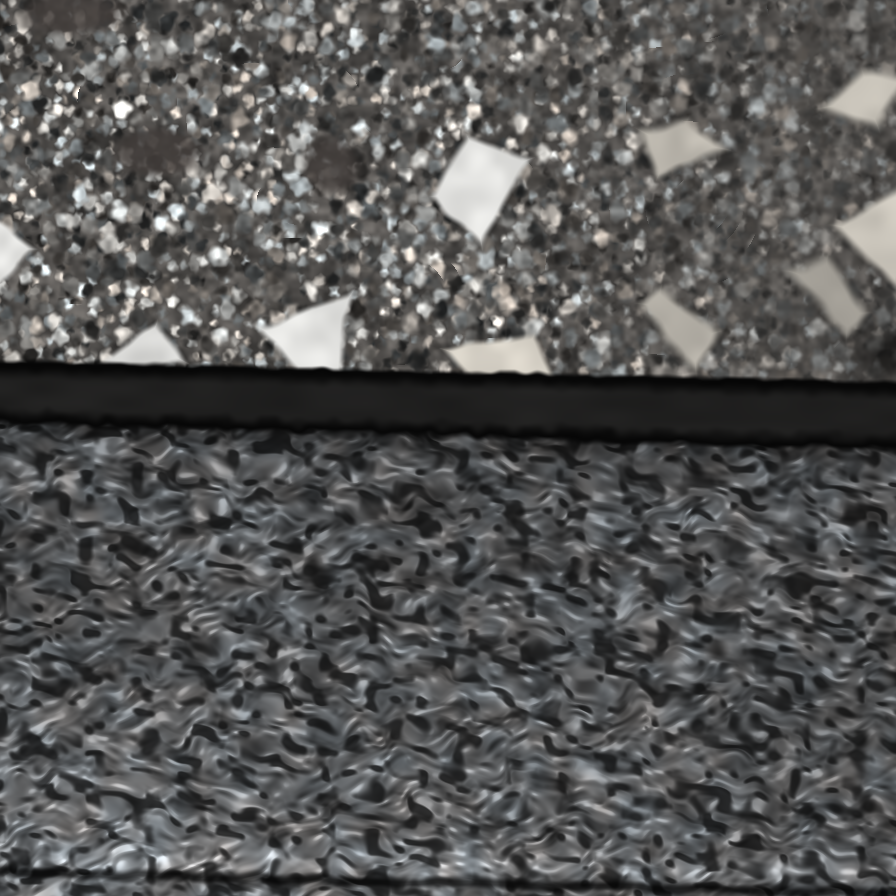
Write a three.js fragment shader that draws this texture.

```glsl
// Speckled stone with pale chips above a dark tilted strip and a woven carpet.
// Grains are jittered cells, chips are convex quads, and fibres are layers
// of short, slanted value noise broken by dark pits.
varying vec2 vUv;

float hash(vec2 p) {
  return fract(sin(dot(p, vec2(127.1, 311.7))) * 43758.5453);
}

float noise(vec2 p) {
  vec2 i = floor(p), f = fract(p);
  f = f * f * (3.0 - 2.0 * f);
  return mix(mix(hash(i), hash(i + vec2(1, 0)), f.x),
             mix(hash(i + vec2(0, 1)), hash(i + vec2(1, 1)), f.x), f.y);
}

float edgeSide(vec2 p, vec2 a, vec2 b) {
  vec2 e = normalize(b - a);
  return dot(p - a, vec2(-e.y, e.x));
}

// Lays one convex chip, corners clockwise, over the stone.
void chip(inout vec3 col, vec2 p, vec2 a, vec2 b, vec2 c, vec2 d, vec3 tint, float blur) {
  float dist = max(max(edgeSide(p, a, b), edgeSide(p, b, c)),
                   max(edgeSide(p, c, d), edgeSide(p, d, a))) - 0.002;
  float shade = 0.94 + 0.12 * noise(p * 45.0);
  col *= 1.0 - 0.2 * smoothstep(0.012, 0.0, dist);
  col = mix(col, tint * shade, smoothstep(blur, -blur, dist));
}

// Scattered rounded grains with random size, tone and tint.
vec3 grains(vec3 col, vec2 p, float density, float blur, float gain) {
  vec2 cell = floor(p);
  for (int y = -1; y <= 1; y++) {
    for (int x = -1; x <= 1; x++) {
      vec2 id = cell + vec2(x, y);
      vec2 centre = id + 0.15 + 0.7 * vec2(hash(id), hash(id + 37.3));
      vec2 q = p - centre;
      q += 0.4 * (vec2(noise(p * 2.3), noise(p * 2.3 + 19.0)) - 0.5);
      float radius = 0.2 + 0.32 * hash(id + 71.9);
      float cover = smoothstep(radius + blur, radius - blur, length(q * vec2(1.0, 0.9)));
      float tone = 0.13 + gain * pow(hash(id + 11.7), 1.4);
      vec3 tint = mix(vec3(1.05, 0.99, 0.93), vec3(0.96, 1.01, 1.03), hash(id + 53.1));
      col = mix(col, tone * tint, cover * step(hash(id + 5.2), density));
    }
  }
  return col;
}

vec3 stone(vec2 p) {
  float soft = 0.18 + 0.12 * p.x;
  float gain = 0.84 - 0.26 * smoothstep(0.4, 1.0, p.x) - 0.14 * smoothstep(0.88, 1.0, p.y);
  vec3 col = vec3(0.31, 0.30, 0.29) * (0.7 + 0.6 * noise(p * 55.0));
  col = grains(col, p * 85.0, 0.75, soft + 0.06, gain);
  col = grains(col, p * 54.0 + 9.0, 0.3 + 0.5 * noise(p * 9.0 + 4.0), soft, gain);
  col *= 0.78 + 0.5 * noise(p * 140.0);
  col = mix(col, vec3(0.31, 0.30, 0.29), 0.35 * smoothstep(0.5, 1.0, p.x));

  // Smooth brown stones
  float brown = smoothstep(1.2, 0.7, length((p - vec2(0.176, 0.83)) / vec2(0.05, 0.028)));
  brown = max(brown, smoothstep(1.2, 0.6, length((p - vec2(0.37, 0.815)) / vec2(0.033, 0.035))));
  brown = max(brown, smoothstep(1.2, 0.6, length((p - vec2(0.08, 0.985)) / vec2(0.06, 0.025))));
  col = mix(col, vec3(0.26, 0.24, 0.23), 0.85 * brown);
  col *= 1.0 - 0.5 * smoothstep(0.06, 0.01, length((p - vec2(1.0, 0.605)) * vec2(0.8, 1.0)));

  // Pale chips
  vec2 w = p + 0.007 * (vec2(noise(p * 42.0), noise(p * 42.0 + 8.0)) - 0.5);
  vec3 white = vec3(0.89, 0.89, 0.88), cream = vec3(0.80, 0.78, 0.74);
  chip(col, w, vec2(0.523, 0.844), vec2(0.589, 0.822), vec2(0.536, 0.730), vec2(0.484, 0.781), white, 0.005);
  chip(col, w, vec2(0.293, 0.632), vec2(0.388, 0.670), vec2(0.380, 0.588), vec2(0.335, 0.590), white, 0.005);
  chip(col, w, vec2(0.120, 0.597), vec2(0.172, 0.638), vec2(0.204, 0.597), vec2(0.160, 0.585), white * 0.95, 0.005);
  chip(col, w, vec2(-0.03, 0.760), vec2(0.0, 0.753), vec2(0.037, 0.720), vec2(-0.01, 0.675), white, 0.005);
  chip(col, w, vec2(0.501, 0.609), vec2(0.592, 0.625), vec2(0.617, 0.580), vec2(0.525, 0.580), cream * 1.06, 0.005);
  chip(col, w, vec2(0.720, 0.853), vec2(0.768, 0.865), vec2(0.805, 0.832), vec2(0.735, 0.805), cream * 0.92, 0.007);
  chip(col, w, vec2(0.716, 0.660), vec2(0.738, 0.675), vec2(0.797, 0.629), vec2(0.776, 0.590), cream * 0.87, 0.007);
  chip(col, w, vec2(0.922, 0.883), vec2(0.964, 0.920), vec2(1.01, 0.910), vec2(0.977, 0.860), cream * 0.95, 0.008);
  chip(col, w, vec2(0.935, 0.746), vec2(1.0, 0.786), vec2(1.03, 0.740), vec2(1.0, 0.686), cream, 0.007);
  chip(col, w, vec2(0.885, 0.695), vec2(0.925, 0.712), vec2(0.965, 0.650), vec2(0.944, 0.629), cream * 0.78, 0.008);
  return col;
}

vec3 carpet(vec2 p) {
  vec2 warp = vec2(noise(p * 45.0), noise(p * 45.0 + 17.0)) - 0.5;
  vec2 q = p + 0.012 * warp;
  // Two slants of fibre, blended in patches
  float rising = noise(vec2(q.x + 0.5 * q.y, q.y - 0.5 * q.x) * vec2(65.0, 165.0));
  float falling = noise(vec2(q.x - 0.3 * q.y, q.y + 0.3 * q.x) * vec2(60.0, 170.0) + 31.0);
  float fibre = mix(rising, falling, smoothstep(0.3, 0.7, noise(p * 28.0 + 3.0) + 0.3 * p.x - 0.15));
  float clump = noise(q * vec2(55.0, 85.0) + 11.0);
  float pit = smoothstep(0.12, 0.5, noise(vec2(q.x, q.y + 0.2 * q.x) * vec2(72.0, 112.0) + 63.0));
  float tone = 0.07 + (0.05 + 0.33 * fibre + 0.15 * clump) * (0.2 + 0.8 * pit);
  tone += 0.14 * smoothstep(0.62, 0.95, fibre) * pit;
  tone *= 0.87 + 0.16 * noise(p * 8.0) + 0.28 * (1.0 - p.x) * smoothstep(0.4, 0.0, p.y);
  vec3 tint = mix(vec3(1.01, 0.99, 0.98), vec3(0.96, 1.01, 1.05), noise(p * 40.0 + 5.0));

  // Faint seam with a lighter ridge above it
  float seam = p.y - 0.027 + 0.025 * p.x + 0.006 * warp.x;
  tone *= 1.0 + 0.3 * smoothstep(0.022, 0.0, abs(seam - 0.022));
  tone *= 1.0 - 0.65 * smoothstep(0.009, 0.001, abs(seam));
  return tone * tint;
}

void main() {
  vec2 p = vUv;
  float rough = noise(p * 75.0) - 0.5;
  float top = p.y - 0.597 + 0.024 * p.x + 0.004 * rough;
  float bottom = p.y - 0.527 + 0.028 * p.x + 0.008 * rough;

  // Strip with black shadowed edges
  float body = smoothstep(-0.004, -0.022, top) * smoothstep(0.002, 0.020, bottom);
  vec3 strip = mix(vec3(0.025), vec3(0.125, 0.124, 0.122), body);
  strip *= 0.88 + 0.24 * noise(p * vec2(22.0, 60.0));

  vec3 weave = carpet(p) * (1.0 - 0.35 * smoothstep(-0.03, 0.0, bottom));
  vec3 col = mix(weave, strip, smoothstep(-0.005, 0.004, bottom));
  col = mix(col, stone(p), smoothstep(-0.003, 0.004, top));
  gl_FragColor = vec4(col, 1.0);
}
```
